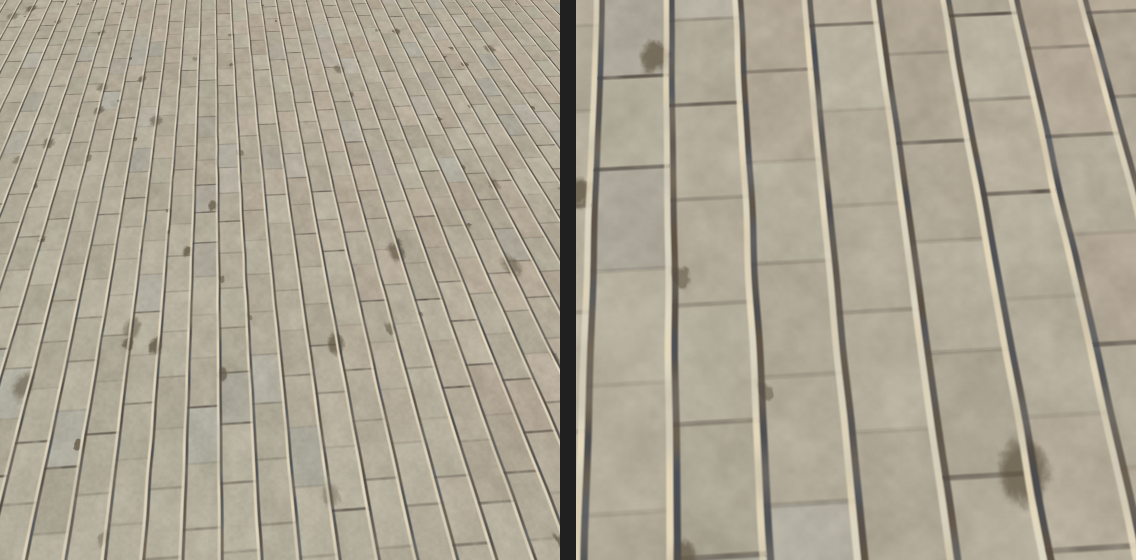
Left, the full canvas; right, a detail of the centre.
Reproduce this texture procedurally as a WebGL 1 fragment shader.

```glsl
precision highp float;
uniform vec2 u_resolution;

#define SPACING_NEAR 0.0700
#define SPACING_LOSS 0.0433
#define AXIS_X 0.3945
#define AXIS_LEAN 0.0091
#define BLOCK_LENGTH 1.2
#define ROW_TILT 0.04
#define JOINT_HALF 0.040
#define STAIN_CHANCE 0.17
#define STONE vec3(0.695, 0.672, 0.602)
#define LIT_EDGE vec3(0.89, 0.86, 0.77)
#define SHADOW vec3(0.32, 0.29, 0.26)
#define STAIN vec3(0.39, 0.35, 0.28)

float hash(vec2 p) {
  return fract(sin(dot(p, vec2(127.1, 311.7))) * 43758.5453);
}

float noise(vec2 p) {
  vec2 i = floor(p), f = fract(p);
  f = f * f * (3.0 - 2.0 * f);
  return mix(mix(hash(i), hash(i + vec2(1.0, 0.0)), f.x),
             mix(hash(i + vec2(0.0, 1.0)), hash(i + 1.0), f.x), f.y);
}

float fbm(vec2 p) {
  float sum = 0.0, amp = 0.5;
  for (int i = 0; i < 4; i++) {
    sum += amp * noise(p);
    p = p * 2.03 + 17.3;
    amp *= 0.5;
  }
  return sum;
}

// Coverage of a band around zero, softened by the footprint
float band(float d, float halfWidth, float soft) {
  return 1.0 - smoothstep(halfWidth - soft, halfWidth + soft, abs(d));
}

// Irregular spots scattered close to the long joints
float stains(vec2 floorPos) {
  vec2 cell = floor(floorPos);
  float ragged = (fbm(floorPos * 7.0) - 0.47) * 0.25;
  float cover = 0.0;
  for (int j = -1; j <= 1; j++) {
    for (int i = -1; i <= 1; i++) {
      vec2 id = cell + vec2(float(i), float(j));
      float size = hash(id + 5.3);
      float radius = 0.09 + 0.32 * size * size * size;
      vec2 centre = id + vec2(0.35 * (hash(id + 9.1) - 0.6), hash(id + 2.7));
      float d = length((floorPos - centre) * vec2(1.0, 1.15)) + ragged;
      float present = step(hash(id + 31.0), STAIN_CHANCE);
      float spot = 1.0 - smoothstep(radius * 0.45, radius * 1.15, d);
      cover = max(cover, present * spot * (0.4 + 0.45 * hash(id + 4.4)));
    }
  }
  return cover;
}

void main() {
  vec2 uv = gl_FragCoord.xy / u_resolution;

  // Perspective floor coordinates: columns across, block lengths away
  float spacing = SPACING_NEAR - SPACING_LOSS * uv.y;
  float across = (uv.x - AXIS_X + AXIS_LEAN * uv.y) / spacing;
  float away = 1.0 / (spacing * BLOCK_LENGTH) - ROW_TILT * (across - 2.5);
  float softX = 0.7 / (u_resolution.x * spacing) + 0.012;
  float softY = 0.7 * SPACING_LOSS
              / (spacing * spacing * BLOCK_LENGTH * u_resolution.y) + 0.008;

  // Running bond with a little slip in each column
  across += 0.022 * (noise(vec2(floor(across + 0.5) * 7.0, away * 1.5)) - 0.5);
  float column = floor(across);
  float slip = 0.5 * mod(column, 2.0) + 0.22 * (hash(vec2(column, 3.0)) - 0.5);
  float along = away + slip;
  vec2 block = vec2(column, floor(along));

  // Stone tone per block, broad mottling and fine grain
  vec2 grainPos = vec2(across, away * BLOCK_LENGTH);
  float tone = 0.050 * (hash(block) - 0.5);
  tone += 0.085 * (fbm(grainPos * 2.3) - 0.47);
  tone += 0.055 * (fbm(uv * 150.0) - 0.47);
  vec3 color = STONE + tone;
  float rosy = smoothstep(0.45, 1.5, uv.x + uv.y) * hash(block + 8.0);
  color += vec3(0.012, -0.014, -0.012) * rosy;
  color += vec3(-0.014, 0.0, 0.016) * step(0.9, hash(block + 14.0));

  // Short joints, some nearly closed
  float crossDist = abs(fract(along + 0.5) - 0.5);
  vec2 crossId = vec2(column, floor(along + 0.5));
  float opened = hash(crossId + 21.0);
  float crossWear = 0.65 + 0.6 * noise(grainPos * 5.0);
  float crossJoint = band(crossDist, 0.020, softY) * crossWear;
  color = mix(color, SHADOW, crossJoint * (0.12 + 0.62 * opened * opened));

  // Weathering spots
  color = mix(color, STAIN, stains(vec2(across, away)));

  // Long joints: lit edge on the left, shadowed gap on the right
  float side = fract(across + 0.5) - 0.5;
  float line = floor(across + 0.5);
  float wear = noise(vec2(line * 13.0, away * 3.0));
  float gap = band(side - JOINT_HALF, JOINT_HALF, softX);
  float edge = band(side + JOINT_HALF, JOINT_HALF * 0.95, softX);
  vec3 fringe = vec3(-0.07, 0.0, 0.09) * (noise(vec2(line * 5.0, away * 4.0)) - 0.3);
  color = mix(color, SHADOW + fringe, gap * (0.68 + 0.3 * wear));
  color = mix(color, LIT_EDGE - 0.6 * fringe, edge * (0.55 + 0.4 * wear));

  gl_FragColor = vec4(clamp(color, 0.0, 1.0), 1.0);
}
```
